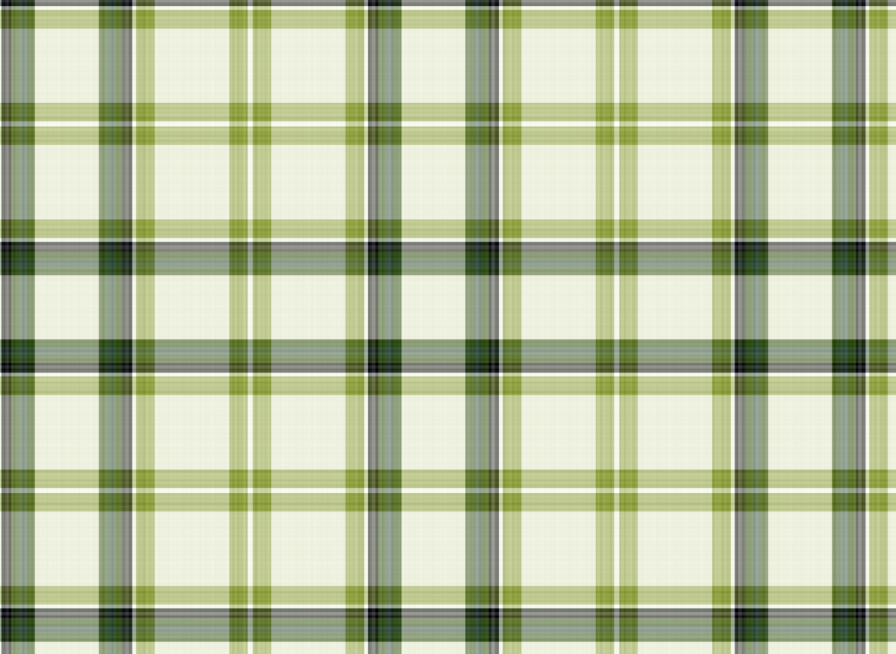
Give the GLSL for this pattern, as a Shadertoy shader.

```glsl
const float THREADS_TALL = 562.0;  // threads over the canvas height
const float SETT = 315.0;          // threads in one mirrored repeat
const vec2 SETT_CENTRE = vec2(57.5, 298.0);

const vec3 CREAM = vec3(0.935, 0.945, 0.875);
const vec3 WHITE = vec3(1.0, 1.0, 0.99);
const vec3 OLIVE = vec3(0.56, 0.63, 0.26);
const vec3 FOREST = vec3(0.20, 0.31, 0.10);
const vec3 TEAL = vec3(0.21, 0.32, 0.26);
const vec3 CHARCOAL = vec3(0.23, 0.23, 0.25);
const vec3 BLACK = vec3(0.01, 0.02, 0.03);

// Soft-edged coverage of the interval from start to end
float band(float x, float start, float end, float soft) {
    return smoothstep(start - soft, start + soft, x)
         - smoothstep(end - soft, end + soft, x);
}

vec3 addStripe(vec3 base, vec3 dye, float x, float start, float end, float soft) {
    return mix(base, dye, band(x, start, end, soft));
}

// Uneven yarn tone, from layered sines; fine layers fade at small sizes
float yarnTone(float x, float soft) {
    float fine = sin(x * 1.57 + 0.8 * sin(x * 0.13));
    float medium = sin(x * 0.91 + 1.3) * 0.7;
    float broad = sin(x * 0.37 + 2.0 * sin(x * 0.047)) * 0.6;
    return fine * exp(-0.3 * soft * soft) + medium + broad;
}

// Yarn colour along one axis
vec3 yarn(float x, float centre, float soft) {
    float along = x - centre;
    float d = abs(mod(along + 0.5 * SETT, SETT) - 0.5 * SETT);

    // Dark band: green inside, charcoal with black lines outside
    vec3 colour = addStripe(CREAM, FOREST, d, 27.5, 49.0, soft);
    colour = addStripe(colour, TEAL, d, 34.5, 41.0, soft);
    colour = addStripe(colour, CHARCOAL, d, 47.5, 56.5, soft);
    colour = addStripe(colour, BLACK, d, 47.8, 50.0, soft);
    colour = addStripe(colour, BLACK, d, 53.0, 55.8, soft);

    // Olive bands, each beside a white line
    colour = addStripe(colour, WHITE, d, 56.5, 59.5, soft);
    colour = addStripe(colour, OLIVE, d, 59.5, 75.5, soft);
    colour = addStripe(colour, OLIVE, d, 139.5, 155.5, soft);
    colour = addStripe(colour, WHITE, d, 155.5, 159.5, soft);

    // Dyed yarn varies more than plain yarn
    float dyed = 1.0 - smoothstep(0.6, 0.9, colour.g);
    float strength = mix(0.009, 0.042, dyed);
    return colour + strength * yarnTone(along, soft) * vec3(1.0, 0.9, 1.1);
}

void mainImage(out vec4 fragColor, in vec2 fragCoord) {
    float threadsPerPixel = THREADS_TALL / iResolution.y;
    vec2 thread = fragCoord * threadsPerPixel;
    float soft = max(0.8, 0.7 * threadsPerPixel);

    // Equal blend of the two yarn directions
    vec3 warp = yarn(thread.x, SETT_CENTRE.x, soft);
    vec3 weft = yarn(thread.y, SETT_CENTRE.y, soft);
    vec3 cloth = 0.5 * (warp + weft);
    fragColor = vec4(clamp(cloth, 0.0, 1.0), 1.0);
}
```
